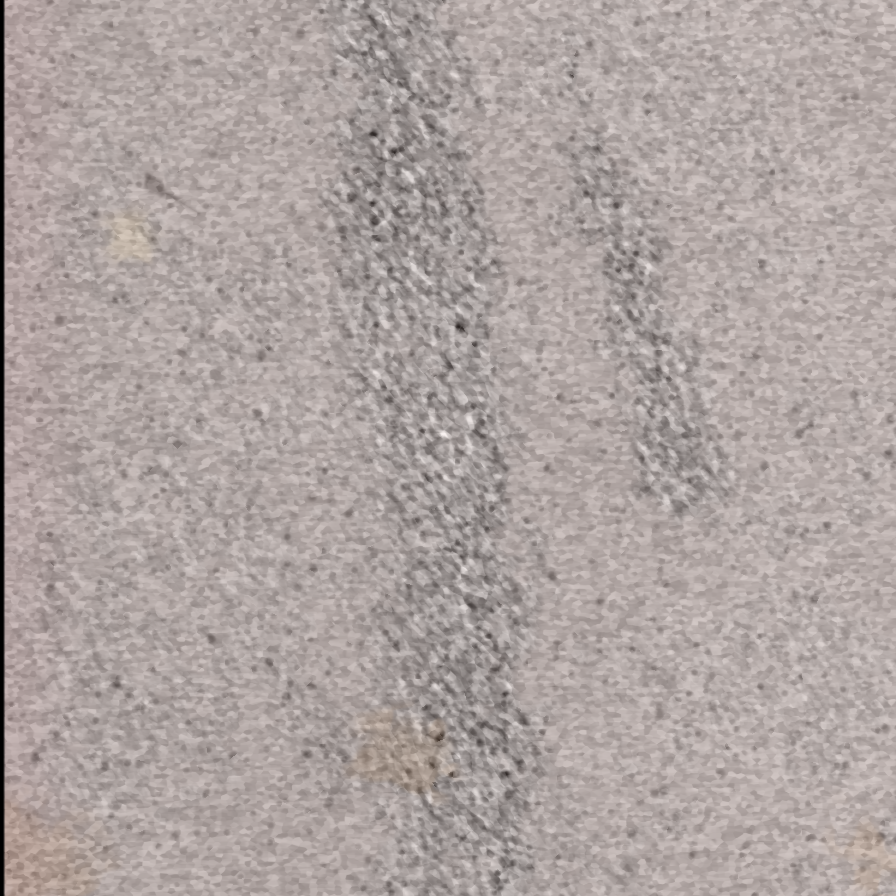
This texture is drawn by a WebGL 2 fragment shader. Its source:

```glsl
#version 300 es
precision highp float;

uniform vec2 u_resolution;
out vec4 fragColor;

vec3 hash3(vec2 cell) {
    vec3 h = fract(cell.xyx * vec3(0.1031, 0.1030, 0.0973));
    h += dot(h, h.yzx + 33.33);
    return fract((h.xxy + h.yzz) * h.zyx);
}

// x: distance to nearest point, y: its random value, z: smooth blend of values
vec3 cellular(vec2 p) {
    vec2 base = floor(p);
    vec2 nearest = vec2(9.0, 0.0);
    vec2 blend = vec2(0.0);
    for (int j = -1; j <= 1; j++) {
        for (int i = -1; i <= 1; i++) {
            vec2 cell = base + vec2(i, j);
            vec3 rnd = hash3(cell);
            vec2 offset = cell + rnd.xy - p;
            float d2 = dot(offset, offset);
            if (d2 < nearest.x) nearest = vec2(d2, rnd.z);
            blend += exp(-9.0 * d2) * vec2(rnd.z, 1.0);
        }
    }
    return vec3(sqrt(nearest.x), nearest.y, blend.x / blend.y);
}

// Centred smooth noise
float grain(vec2 p) {
    return cellular(p).z - 0.5;
}

// Signed distance to a segment whose radius changes along its length
float taperedStroke(vec2 p, vec2 a, vec2 b, float ra, float rb) {
    vec2 ab = b - a;
    float t = clamp(dot(p - a, ab) / dot(ab, ab), 0.0, 1.0);
    return length(p - a - ab * t) - mix(ra, rb, t);
}

float coverage(float d, float softness) {
    return 1.0 - smoothstep(-softness, softness, d);
}

float stain(vec2 p, vec2 centre, float radius, float ragged) {
    return coverage(length(p - centre) - radius + ragged, radius * 0.6);
}

// Scattered dark pits: only cells with high random values hold one
float pits(vec2 p, float density, float radius) {
    vec3 c = cellular(p);
    float chosen = smoothstep(1.0 - density, 1.0, c.y);
    return chosen * coverage(c.x - radius, radius * 0.6);
}

// Worn tracks running down the surface
float wornTracks(vec2 p, float ragged) {
    float upper = taperedStroke(p, vec2(0.42, 1.05), vec2(0.48, 0.62), 0.060, 0.088);
    float lower = taperedStroke(p, vec2(0.48, 0.62), vec2(0.515, -0.05), 0.088, 0.095);
    float side = taperedStroke(p, vec2(0.632, 0.945), vec2(0.765, 0.46), 0.022, 0.052);
    float spur = taperedStroke(p, vec2(0.27, 0.30), vec2(0.43, 0.10), 0.008, 0.03);
    float trail = taperedStroke(p, vec2(0.66, 0.27), vec2(0.94, 0.20), 0.02, 0.02);

    float fade = smoothstep(0.37, 0.53, p.x + 0.35 * max(p.y - 0.4, 0.0));
    float mainTrack = coverage(min(upper, lower) + ragged, 0.025) * mix(0.5, 1.0, fade);
    float sideTrack = coverage(side + ragged, 0.03) * 0.9;
    float faint = max(coverage(spur + ragged, 0.03) * 0.55,
                      coverage(trail + ragged * 1.5, 0.04) * 0.3);
    return max(max(mainTrack, sideTrack), faint);
}

void main() {
    vec2 p = gl_FragCoord.xy / u_resolution;
    float cloud = grain(p * 6.0);
    float patches = grain(p * 15.0 + 7.0);
    float crumbs = grain(p * 48.0 + 3.0);
    float ragged = patches * 0.055 + crumbs * 0.05;

    // Wear amount, with loose patches outside the tracks
    float wear = wornTracks(p, ragged);
    wear *= clamp(0.92 + 0.5 * patches + 0.5 * crumbs, 0.0, 1.0);
    float loose = smoothstep(0.05, 0.4, cloud + patches * 0.5 + crumbs * 0.6);
    wear = max(wear, loose * 0.32);

    // Smooth ground: gentle slope of light, fine grain, horizontal streaks
    float tone = mix(0.697, 0.730, smoothstep(0.1, 0.9, p.x * 0.75 + p.y * 0.25));
    tone += cloud * 0.035;
    tone += grain(p * vec2(150.0, 215.0)) * 0.15;
    tone += grain(p * vec2(38.0, 230.0) + 11.0) * 0.06;

    // Rough chips slanting down to the right, lit from one side
    vec2 slant = vec2(dot(p, vec2(0.77, 0.64)), dot(p, vec2(0.64, -0.77)));
    vec2 chip = slant * vec2(105.0, 62.0);
    float relief = grain(chip) - grain(chip + vec2(0.55, 0.2));
    float flakes = grain(slant * vec2(190.0, 110.0) + 5.0);
    tone += wear * (relief * 0.21 + flakes * 0.25 - 0.095);

    // Pits and one short scratch
    tone -= pits(p * 46.0, 0.12, 0.22) * (0.13 + 0.16 * wear);
    tone -= pits(p * 95.0 + 17.0, 0.18, 0.32) * (0.11 + 0.12 * wear);
    float scratch = taperedStroke(p, vec2(0.168, 0.795), vec2(0.222, 0.762), 0.003, 0.002);
    tone -= coverage(scratch + crumbs * 0.012, 0.004) * 0.16;

    // Warm grey ground, more neutral where worn, pinker at the left
    vec3 tint = mix(vec3(0.0, -0.042, -0.052), vec3(-0.004, -0.030, -0.036), wear);
    tint += vec3(0.012, -0.010, -0.004) * (1.0 - smoothstep(0.0, 0.12, p.x));
    vec3 colour = vec3(tone) + tint;

    // Ochre stains
    float pale = stain(p, vec2(0.147, 0.735), 0.025, ragged * 0.3);
    float ochre = stain(p, vec2(0.46, 0.15), 0.035, ragged)
                + stain(p, vec2(0.03, 0.04), 0.06, ragged)
                + stain(p, vec2(0.98, 0.03), 0.04, ragged);
    colour += pale * vec3(0.035, 0.025, -0.015);
    colour += ochre * vec3(0.005, -0.018, -0.048);

    // Dark strip along the left edge
    colour *= smoothstep(0.003, 0.0065, p.x);
    fragColor = vec4(clamp(colour, 0.0, 1.0), 1.0);
}
```
